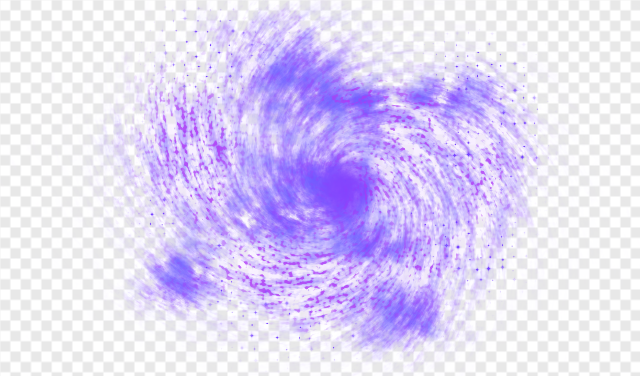
A Shadertoy shader for this background:

```glsl
#define CENTER vec2(0.911, 0.5)
#define CELL 0.0275
#define TWIST 1.7
#define WARP 0.075
#define STAR_GRID 0.03
#define CLOUD_GAIN 1.15
#define HAZE_GAIN 0.62
#define VIOLET vec3(0.47, 0.27, 1.0)
#define BLUE vec3(0.43, 0.36, 1.0)
#define MAGENTA vec3(0.70, 0.22, 0.96)
#define PALE vec3(0.96, 0.92, 1.0)

const float PI = 3.14159;
const int COUNT = 10;

// Elliptical regions: centre xy, radii zw, in canvas heights
const vec4 CLOUDS[COUNT] = vec4[COUNT](
    vec4(0.91, 0.50, 0.07, 0.07), vec4(0.82, 0.52, 0.13, 0.11),
    vec4(0.79, 0.80, 0.11, 0.06), vec4(0.87, 0.72, 0.16, 0.045),
    vec4(1.00, 0.705, 0.05, 0.05), vec4(1.18, 0.735, 0.075, 0.04),
    vec4(0.50, 0.27, 0.05, 0.075), vec4(0.73, 0.418, 0.15, 0.035),
    vec4(0.98, 0.355, 0.11, 0.045), vec4(1.06, 0.165, 0.09, 0.06));
const vec4 HAZE[COUNT] = vec4[COUNT](
    vec4(0.88, 0.52, 0.34, 0.25), vec4(0.49, 0.58, 0.13, 0.15),
    vec4(0.74, 0.86, 0.15, 0.08), vec4(1.18, 0.58, 0.15, 0.16),
    vec4(1.33, 0.54, 0.06, 0.11), vec4(0.84, 0.27, 0.20, 0.12),
    vec4(0.48, 0.24, 0.10, 0.07), vec4(1.09, 0.17, 0.12, 0.09),
    vec4(1.12, 0.34, 0.12, 0.08), vec4(1.27, 0.73, 0.09, 0.06));
const vec4 DUST[COUNT] = vec4[COUNT](
    vec4(0.556, 0.47, 0.03, 0.04), vec4(1.08, 0.62, 0.05, 0.12),
    vec4(0.97, 0.50, 0.06, 0.10), vec4(1.29, 0.53, 0.06, 0.07),
    vec4(1.12, 0.315, 0.09, 0.04), vec4(0.74, 0.29, 0.17, 0.08),
    vec4(0.89, 0.22, 0.13, 0.05), vec4(0.51, 0.64, 0.10, 0.14),
    vec4(0.96, 0.74, 0.09, 0.05), vec4(1.137, 0.67, 0.02, 0.05));
const vec4 STARS[COUNT] = vec4[COUNT](
    vec4(1.26, 0.82, 0.09, 0.06), vec4(1.28, 0.33, 0.08, 0.08),
    vec4(0.73, 0.13, 0.09, 0.06), vec4(1.24, 0.60, 0.05, 0.05),
    vec4(0.42, 0.43, 0.04, 0.04), vec4(1.15, 0.41, 0.06, 0.05),
    vec4(0.55, 0.85, 0.10, 0.10), vec4(1.38, 0.65, 0.05, 0.12),
    vec4(0.58, 0.28, 0.04, 0.08), vec4(0.90, 0.10, 0.04, 0.04));

float field(vec4 regions[COUNT], vec2 p) {
    float sum = 0.0;
    for (int i = 0; i < COUNT; i++) {
        vec2 d = (p - regions[i].xy) / regions[i].zw;
        sum += exp(-dot(d, d));
    }
    return sum;
}

vec2 hash2(vec2 p) {
    vec3 q = fract(p.xyx * vec3(0.1031, 0.1030, 0.0973));
    q += dot(q, q.yzx + 33.33);
    return fract((q.xx + q.yz) * q.zy);
}

float corner(vec2 cell, vec2 offset) {
    float angle = 2.0 * PI * hash2(cell).x;
    return dot(vec2(cos(angle), sin(angle)), offset);
}

float gradientNoise(vec2 p) {
    vec2 i = floor(p), f = fract(p), e = vec2(1.0, 0.0);
    vec2 u = f * f * f * (f * (f * 6.0 - 15.0) + 10.0);
    float low = mix(corner(i, f), corner(i + e, f - e), u.x);
    float high = mix(corner(i + e.yx, f - e.yx), corner(i + 1.0, f - 1.0), u.x);
    return 1.4 * mix(low, high, u.y);
}

float fbm(vec2 p) {
    float sum = 0.0, gain = 0.5;
    for (int i = 0; i < 5; i++) {
        sum += gain * gradientNoise(p);
        p = mat2(1.6, 1.2, -1.2, 1.6) * p + 17.3;
        gain *= 0.58;
    }
    return sum;
}

// Shear space along a logarithmic spiral
vec2 swirl(vec2 d) {
    float a = TWIST * log(length(d) + 0.06);
    return mat2(cos(a), sin(a), -sin(a), cos(a)) * d;
}

vec3 checker(vec2 p, float pixel) {
    vec2 wave = sin(PI * vec2(p.x, 1.0 - p.y) / CELL);
    wave = clamp(wave * CELL / (PI * pixel), -1.0, 1.0);
    return vec3(mix(0.91, 1.0, 0.5 + 0.5 * wave.x * wave.y));
}

// One four-pointed sparkle per grid cell, mostly tiny
float sparkles(vec2 p) {
    vec2 id = floor(p / STAR_GRID), rnd = hash2(id + 71.0);
    vec2 d = abs(fract(p / STAR_GRID) - mix(vec2(0.3), vec2(0.7), rnd));
    float size = mix(0.05, 0.14, pow(hash2(id + 9.0).x, 3.0));
    float disc = exp(-dot(d, d) / (size * size));
    float rays = exp(-min(d.x, d.y) / (0.25 * size) - max(d.x, d.y) / (1.3 * size));
    return min(disc + rays, 1.0) * step(0.35, hash2(id + 5.0).y);
}

void mainImage(out vec4 fragColor, in vec2 fragCoord) {
    vec2 p = fragCoord / iResolution.y;
    vec2 spiral = swirl(p - CENTER) + 4.0;
    vec2 warped = p + WARP * vec2(fbm(p * 9.0), fbm(p * 9.0 + 40.0));

    float billow = fbm(p * 13.0 + 8.0);
    float streak = fbm(spiral * 17.0);
    float grain = 0.6 * gradientNoise(spiral * 62.0) + 0.6 * gradientNoise(p * 95.0);
    float haze = min(field(HAZE, warped), 1.0);
    float cloud = min(field(CLOUDS, warped), 1.4);

    // Pale veil over the checkerboard
    vec3 color = checker(p, 1.0 / iResolution.y);
    color = mix(color, PALE, 0.75 * smoothstep(0.1, 0.9, haze + 0.5 * streak));

    // Swirling haze and dense clouds
    float ink = CLOUD_GAIN * cloud * max(0.85 + 1.5 * billow + 0.9 * streak, 0.0);
    ink += HAZE_GAIN * haze * max(0.35 + 1.4 * streak + 0.5 * grain, 0.0);
    vec3 tint = mix(VIOLET, BLUE, smoothstep(-0.2, 0.3, billow));
    color = mix(color, tint, 1.0 - exp(-1.25 * ink));

    // Magenta dust grains
    float dust = min(field(DUST, warped), 1.0) + 0.25 * haze;
    color = mix(color, MAGENTA, 0.75 * min(dust, 1.0) * smoothstep(0.12, 0.5, grain + 0.5 * streak));

    // Smooth core, then sparkles
    vec2 core = (p - CENTER) / vec2(0.065, 0.07);
    color = mix(color, mix(VIOLET, MAGENTA, 0.2), 0.9 * exp(-pow(dot(core, core), 1.5)));
    color = mix(color, VIOLET, sparkles(p) * min(field(STARS, p) * 1.4 + 0.3 * haze, 1.0));
    fragColor = vec4(color, 1.0);
}
```
